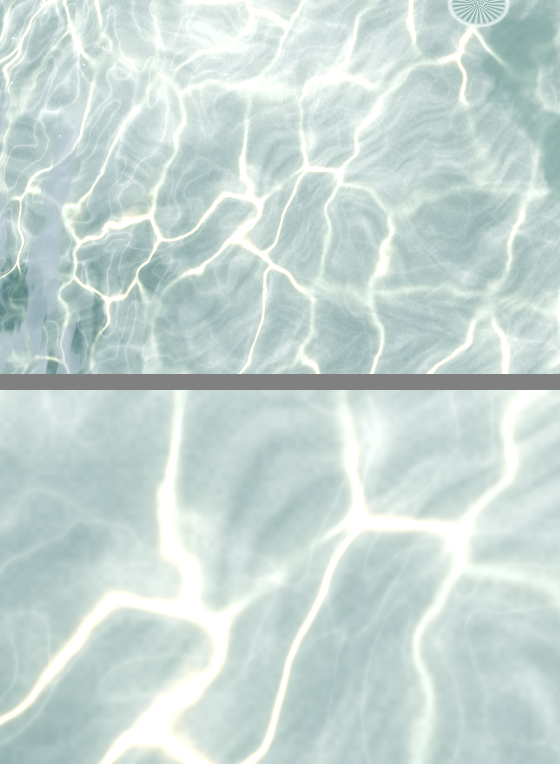
Top: the whole. Bottom: its middle third, enlarged.
A Shadertoy shader for this texture:

```glsl
// Sunlit shallow water: fine caustic webs over pale teal, deeper at the lower left.

const vec3 DEEP = vec3(0.37, 0.525, 0.53);
const vec3 GLARE = vec3(0.97, 1.00, 0.99);
const vec3 SKY_REFLECTION = vec3(0.71, 0.78, 0.82);
const vec3 WEED = vec3(0.50, 0.65, 0.63);
const vec3 CREAM = vec3(0.01, 0.01, -0.02);
const float BASE_TONE = 0.54;
const float CELL_DENSITY = 4.3;
const float LEAN = 0.35;
const float CORNER_ROUNDING = 0.05;
const float SHARP_WIDTH = 0.024;
const float SOFT_WIDTH = 0.075;
const float DISPERSION = 0.008;
const float FIBRE_STRENGTH = 0.30;

vec2 hash2(vec2 p) {
    vec3 q = fract(p.xyx * vec3(0.1031, 0.1030, 0.0973));
    q += dot(q, q.yzx + 33.33);
    return fract((q.xx + q.yz) * q.zy);
}

float noise(vec2 p) {
    vec2 i = floor(p), f = fract(p);
    f = f * f * (3.0 - 2.0 * f);
    float low = mix(hash2(i).x, hash2(i + vec2(1, 0)).x, f.x);
    float high = mix(hash2(i + vec2(0, 1)).x, hash2(i + vec2(1, 1)).x, f.x);
    return mix(low, high, f.y);
}

float fbm(vec2 p) {
    float sum = 0.0, amp = 0.5;
    for (int i = 0; i < 4; i++) {
        sum += amp * noise(p);
        p = mat2(1.6, 1.2, -1.2, 1.6) * p + 7.3;
        amp *= 0.5;
    }
    return sum / 0.9375;
}

vec2 swirl(vec2 p) {
    return vec2(fbm(p), fbm(p + 19.7)) - 0.5;
}

float smoothMin(float a, float b, float k) {
    float h = max(k - abs(a - b), 0.0) / k;
    return min(a, b) - 0.25 * h * h * k;
}

// Distance to the rounded borders of Voronoi cells
float cellBorder(vec2 p) {
    vec2 cell = floor(p), f = fract(p), nearCell = vec2(0), nearPoint = vec2(0);
    float best = 9.0;
    for (int k = 0; k < 9; k++) {
        vec2 g = vec2(k % 3, k / 3) - 1.0;
        vec2 r = g + 0.1 + 0.8 * hash2(cell + g) - f;
        if (dot(r, r) < best) { best = dot(r, r); nearPoint = r; nearCell = g; }
    }
    float border = 1.0;
    for (int k = 0; k < 25; k++) {
        vec2 g = nearCell + vec2(k % 5, k / 5) - 2.0;
        vec2 r = g + 0.1 + 0.8 * hash2(cell + g) - f;
        vec2 gap = r - nearPoint;
        if (dot(gap, gap) > 0.0001)
            border = smoothMin(border, dot(0.5 * (r + nearPoint), normalize(gap)), CORNER_ROUNDING);
    }
    return max(border, 0.0);
}

// Leaning coordinates that crowd the cells towards the left
vec2 waveSpace(vec2 p) {
    p += 0.30 * swirl(p * 3.0) + 0.03 * swirl(p * 11.0);
    float x = p.x - LEAN * p.y;
    return vec2(CELL_DENSITY * x - 1.9 * exp(-2.0 * x), 4.0 * p.y);
}

float ridge(vec2 p, float sharpness) {
    return pow(1.0 - abs(2.0 * noise(p) - 1.0), sharpness);
}

// Thin streaks running along a direction
float fibres(vec2 p, vec2 dir) {
    vec2 along = vec2(dot(p, dir), dot(p, vec2(-dir.y, dir.x)));
    return 0.6 * noise(along * vec2(9.0, 48.0)) + 0.4 * noise(along * vec2(16.0, 95.0) + 9.0) - 0.5;
}

float blob(vec2 p, vec2 centre, vec2 size) {
    float ragged = 1.7 * (fbm(p * 9.0) - 0.5);
    return 1.0 - smoothstep(0.6, 1.0, length((p - centre) / size) + ragged);
}

void mainImage(out vec4 fragColor, in vec2 fragCoord) {
    vec2 p = fragCoord / iResolution.y;
    vec2 q = waveSpace(p);
    float left = 1.0 - smoothstep(0.1, 0.75, p.x);

    // Broad light and depth
    float haze = 1.0 - smoothstep(0.0, 0.65, length((p - vec2(0.85, 0.88)) * vec2(0.8, 1.0)));
    float depth = (1.0 - smoothstep(0.0, 0.75, p.x)) * (1.0 - smoothstep(0.1, 0.75, p.y));
    float pools = smoothstep(0.46, 0.60, fbm(p * vec2(11.0, 5.0) + 20.0));
    float tone = BASE_TONE + 0.50 * (fbm(p * 2.4 + 3.0) - 0.5) + 0.16 * haze;
    tone -= depth * (0.20 + 0.45 * pools);

    // Fine drifting fibres and filaments
    vec2 drift = p + 0.30 * swirl(p * 2.5 + 5.0);
    float weave = smoothstep(0.3, 0.7, noise(p * 5.0 + 2.0));
    tone += FIBRE_STRENGTH * mix(fibres(drift, vec2(0.8, 0.6)), fibres(drift, vec2(0.88, -0.47)), weave);
    tone += 0.13 * ridge(q * 1.2 + 4.0, 5.0);
    tone += (0.10 + 0.16 * left) * ridge(q * 2.1 + 31.0, 8.0);
    tone += (0.08 + 0.14 * left) * ridge(q * 4.0 + swirl(p * 8.0) + 57.0, 7.0);
    tone += 0.07 * (noise(p * 170.0) - 0.5);

    // Caustic web
    float border = cellBorder(q);
    float focus = smoothstep(0.35, 0.80, noise(q * 1.3 + 11.0));
    float width = mix(SOFT_WIDTH, SHARP_WIDTH, sqrt(focus));
    vec3 offset = (border + DISPERSION * vec3(-1, 0, 1)) / width;
    vec3 line = exp(-offset * offset);
    float halo = exp(-8.0 * border);
    tone += halo * (0.09 + 0.12 * focus) + 0.06 * line.g;

    vec3 colour = mix(DEEP, GLARE, clamp(tone, -0.1, 1.0));
    colour += CREAM * halo;

    // Weed patches and sky reflections
    float weed = max(blob(p, vec2(1.40, 0.84), vec2(0.10, 0.12)), blob(p, vec2(1.50, 0.58), vec2(0.07, 0.13)));
    colour = mix(colour, WEED, 0.6 * weed);
    float sky = smoothstep(0.52, 0.56, fbm(vec2(p.x * 15.0 - 2.5 * p.y, p.y * 3.6) + 13.0));
    sky *= (1.0 - smoothstep(0.15, 0.38, p.x)) * (1.0 - smoothstep(0.55, 0.85, p.y));
    colour = mix(colour, SKY_REFLECTION, 0.7 * sky);
    colour += line * (0.03 + 0.25 * focus) * (1.0 - 0.6 * sky);

    // Ribbed shell at the top edge
    vec2 shell = (p - vec2(1.28, 0.99)) / vec2(0.085, 0.065);
    float radius = length(shell);
    float ribs = 0.5 + 0.5 * cos(26.0 * atan(shell.y, shell.x + 0.0001));
    vec3 shellColour = mix(WEED, GLARE, max(0.8 * ribs, smoothstep(0.75, 0.9, radius)));
    colour = mix(colour, shellColour, 0.7 * (1.0 - smoothstep(0.92, 1.02, radius)));

    // Scattered sparkles
    vec2 grid = p * 42.0;
    vec2 seed = hash2(floor(grid) + 70.0);
    float glint = 1.0 - smoothstep(0.06, 0.16, length(fract(grid) - 0.25 - 0.5 * seed.yx));
    glint *= step(0.965, seed.x) * left * smoothstep(0.5, 0.7, p.y);
    colour = mix(colour, vec3(1), glint);

    fragColor = vec4(clamp(colour, 0.0, 1.0), 1.0);
}
```
